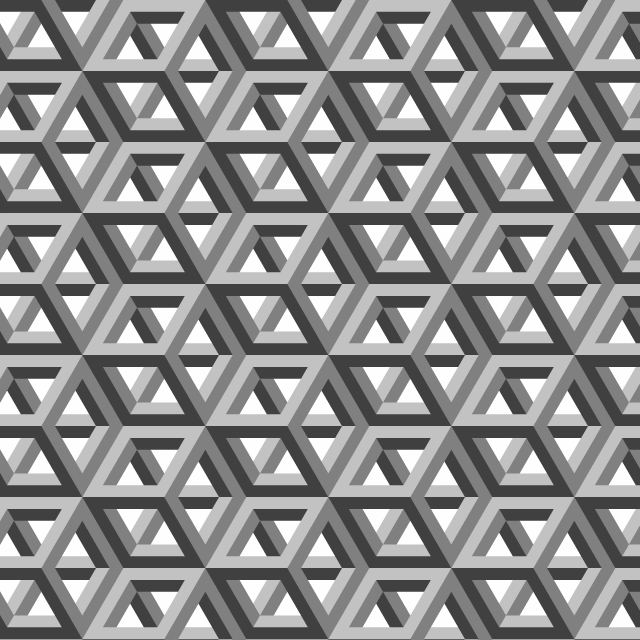
Give the GLSL for this pattern, as a Shadertoy shader.

```glsl
#define ROW_HEIGHT 0.11096            // half the vertical period
#define CUBE_CENTER vec2(0.3849, 0.88904)
#define BEAM (1.0 / 6.0)              // beam width in row heights
#define DARK 0.25
#define MID 0.50
#define LIGHT 0.76
#define BACKGROUND 0.995
#define SAMPLES 4

const float SQRT3 = 1.7320508;

// Offset from the nearest centre of a hexagonal lattice with apothem 1
vec2 hexCell(vec2 p) {
    vec2 period = vec2(2.0 * SQRT3, 2.0);
    vec2 a = mod(p + 0.5 * period, period) - 0.5 * period;
    vec2 b = mod(p, period) - 0.5 * period;
    return dot(a, a) < dot(b, b) ? a : b;
}

// One open rhombic face; d holds the distances to its two inner edges,
// neighbor the tones of the faces across those edges
float openFace(vec2 d, float tone, vec2 neighbor) {
    float near = min(d.x, d.y);
    float far = max(d.x, d.y);
    bool firstHalf = d.x < d.y;
    if (near < BEAM || far > 1.0 - BEAM) return tone;                      // frame
    if (near < 2.0 * BEAM) return firstHalf ? neighbor.x : neighbor.y;     // inner sides
    if (far - near < BEAM) return firstHalf ? neighbor.y : neighbor.x;     // rear beam
    return BACKGROUND;
}

// Hollow cube made of three faces around the cell centre
float hollowCube(vec2 q) {
    float a = q.y;
    float b = 0.5 * (SQRT3 * q.x + q.y);
    float c = 0.5 * (SQRT3 * q.x - q.y);
    if (a > 0.0 && b > 0.0) return openFace(vec2(a, b), DARK, vec2(LIGHT, MID));
    if (a <= 0.0 && c > 0.0) return openFace(vec2(-a, c), LIGHT, vec2(DARK, MID));
    return openFace(vec2(-b, -c), MID, vec2(DARK, LIGHT));
}

void mainImage(out vec4 fragColor, in vec2 fragCoord) {
    // Average a grid of subpixel samples for smooth edges
    float tone = 0.0;
    for (int i = 0; i < SAMPLES * SAMPLES; i++) {
        vec2 jitter = (vec2(i % SAMPLES, i / SAMPLES) + 0.5) / float(SAMPLES) - 0.5;
        vec2 uv = (fragCoord + jitter) / iResolution.y;
        tone += hollowCube(hexCell((uv - CUBE_CENTER) / ROW_HEIGHT));
    }
    fragColor = vec4(vec3(tone / float(SAMPLES * SAMPLES)), 1.0);
}
```
